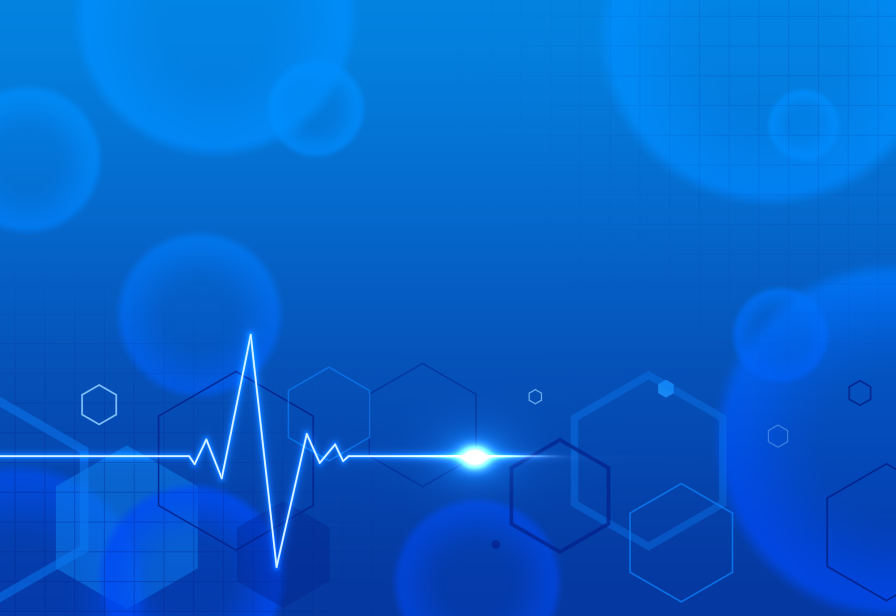
Reproduce this background procedurally as a Shadertoy shader.

```glsl
// A blue medical backdrop: soft-rimmed bubbles, a faint grid, hexagons,
// and a glowing pulse trace that ends in a lens flare.
// Layers are blended back to front; lengths are fractions of the height.

const vec3 NAVY = vec3(0.01, 0.13, 0.54);
const vec3 AZURE = vec3(0.04, 0.48, 0.96);
const vec3 PALE = vec3(0.55, 0.80, 1.00);
const float BASELINE = 0.2595;

// Vertical gradient, light at the top
vec3 backdrop(float y) {
    vec3 low = mix(vec3(0.02, 0.22, 0.63), vec3(0.02, 0.29, 0.70), smoothstep(0.0, 0.36, y));
    vec3 high = mix(low, vec3(0.02, 0.40, 0.79), smoothstep(0.25, 0.70, y));
    return mix(high, vec3(0.01, 0.51, 0.88), smoothstep(0.55, 1.02, y));
}

// Disc that is faint inside and bright towards its blurred rim
vec3 bubble(vec3 base, vec2 p, vec2 centre, float radius, float strength) {
    float d = length(p - centre);
    float blur = 0.004 + 0.045 * radius;
    float disc = 1.0 - smoothstep(radius - blur, radius + blur, d);
    float rim = 0.18 + 0.82 * smoothstep(0.35, 1.0, d / radius);
    vec3 tint = mix(vec3(0.0, 0.29, 0.96), vec3(0.0, 0.56, 1.0), smoothstep(0.1, 0.85, p.y));
    return mix(base, tint, disc * rim * strength);
}

// Signed distance to a hexagon with a corner at the top
float hexagon(vec2 p, vec2 centre, float radius) {
    vec2 q = abs(p - centre);
    return max(q.x, 0.5 * q.x + 0.866 * q.y) - 0.866 * radius;
}

float cover(float d, float pixel) {
    return 1.0 - smoothstep(-0.7 * pixel, 0.7 * pixel, d);
}

vec3 hexFill(vec3 base, vec2 p, vec2 centre, float radius, vec3 tint, float alpha, float pixel) {
    return mix(base, tint, alpha * cover(hexagon(p, centre, radius), pixel));
}

vec3 hexLine(vec3 base, vec2 p, vec2 centre, float radius, float halfWidth, vec3 tint, float alpha, float pixel) {
    float d = abs(hexagon(p, centre, radius)) - halfWidth;
    return mix(base, tint, alpha * cover(d, pixel));
}

float gridLines(vec2 p, float spacing, float pixel) {
    vec2 cell = abs(fract((p - vec2(0.0246, 0.0076)) / spacing + 0.5) - 0.5) * spacing;
    return cover(min(cell.x, cell.y) - 0.0008, pixel);
}

float segment(vec2 p, vec2 a, vec2 b) {
    vec2 ab = b - a;
    return length(p - a - ab * clamp(dot(p - a, ab) / dot(ab, ab), 0.0, 1.0));
}

// Distance to the heartbeat, whose knots are offsets from the baseline
float pulse(vec2 p) {
    vec2 knots[13] = vec2[13](
        vec2(-0.1, 0.0), vec2(0.307, 0.0), vec2(0.316, -0.013), vec2(0.335, 0.027),
        vec2(0.360, -0.036), vec2(0.407, 0.197), vec2(0.449, -0.180), vec2(0.498, 0.036),
        vec2(0.519, -0.011), vec2(0.544, 0.019), vec2(0.557, -0.008), vec2(0.566, 0.0),
        vec2(0.93, 0.0));
    float d = 1.0;
    for (int i = 0; i < 12; i++) d = min(d, segment(p, knots[i], knots[i + 1]));
    return d;
}

// Round core, wide halo and a thin horizontal streak
vec3 flare(vec2 q) {
    float core = exp(-dot(q * vec2(48.0, 62.0), q * vec2(48.0, 62.0)));
    float halo = exp(-length(q * vec2(0.8, 1.1)) * 42.0);
    float streak = exp(-abs(q.x) * 20.0 - abs(q.y) * 230.0);
    return vec3(1.0) * core * 1.3 + vec3(0.15, 0.65, 0.85) * halo + vec3(0.75, 0.9, 1.0) * streak;
}

void mainImage(out vec4 fragColor, in vec2 fragCoord) {
    vec2 p = fragCoord / iResolution.y;
    float pixel = 1.0 / iResolution.y;
    vec3 col = backdrop(p.y);

    // Bubbles, large ones first
    col = bubble(col, p, vec2(0.350, 0.975), 0.223, 0.75);
    col = bubble(col, p, vec2(1.250, 0.943), 0.269, 0.75);
    col = bubble(col, p, vec2(1.449, 0.284), 0.281, 0.75);
    col = bubble(col, p, vec2(0.030, 0.040), 0.200, 0.65);
    col = bubble(col, p, vec2(0.045, 0.741), 0.117, 0.70);
    col = bubble(col, p, vec2(0.324, 0.489), 0.131, 0.65);
    col = bubble(col, p, vec2(0.775, 0.055), 0.133, 0.60);
    col = bubble(col, p, vec2(0.513, 0.824), 0.077, 0.75);
    col = bubble(col, p, vec2(1.305, 0.797), 0.057, 0.75);
    col = bubble(col, p, vec2(1.267, 0.456), 0.076, 0.75);

    // Filled hexagons, with one bubble over the pale one
    col = hexFill(col, p, vec2(0.206, 0.144), 0.133, vec3(0.05, 0.52, 0.95), 0.50, pixel);
    col = bubble(col, p, vec2(0.3125, 0.0625), 0.148, 0.80);
    col = hexFill(col, p, vec2(0.460, 0.100), 0.087, NAVY, 0.38, pixel);
    col = hexFill(col, p, vec2(1.081, 0.369), 0.0145, vec3(0.10, 0.56, 0.98), 0.90, pixel);
    col = mix(col, NAVY, 0.7 * cover(length(p - vec2(0.805, 0.116)) - 0.007, pixel));

    // Grid, strongest in the lower left and upper right
    float lowerLeft = 1.0 - smoothstep(0.15, 0.65, length(p * vec2(0.8, 1.0)));
    float upperRight = 1.0 - smoothstep(0.1, 0.75, length(p - vec2(1.4, 0.95)));
    col = mix(col, NAVY, gridLines(p, 0.0483, pixel) * (0.38 * lowerLeft + 0.15 * upperRight));

    // Outlined hexagons
    col = hexLine(col, p, vec2(-0.002, 0.189), 0.160, 0.0070, AZURE, 0.50, pixel);
    col = hexLine(col, p, vec2(1.053, 0.252), 0.139, 0.0060, AZURE, 0.38, pixel);
    col = hexLine(col, p, vec2(0.383, 0.252), 0.145, 0.0013, NAVY, 0.85, pixel);
    col = hexLine(col, p, vec2(0.686, 0.310), 0.100, 0.0012, NAVY, 0.55, pixel);
    col = hexLine(col, p, vec2(0.534, 0.328), 0.076, 0.0012, AZURE, 0.75, pixel);
    col = hexLine(col, p, vec2(0.909, 0.195), 0.091, 0.0030, NAVY, 0.75, pixel);
    col = hexLine(col, p, vec2(1.106, 0.119), 0.096, 0.0013, AZURE, 0.85, pixel);
    col = hexLine(col, p, vec2(1.439, 0.136), 0.111, 0.0014, NAVY, 0.90, pixel);
    col = hexLine(col, p, vec2(1.396, 0.362), 0.020, 0.0014, NAVY, 0.85, pixel);
    col = hexLine(col, p, vec2(1.263, 0.292), 0.018, 0.0010, PALE, 0.40, pixel);
    col = hexLine(col, p, vec2(0.869, 0.356), 0.0115, 0.0010, PALE, 0.75, pixel);
    col = hexLine(col, p, vec2(0.161, 0.343), 0.032, 0.0014, PALE, 0.90, pixel);

    // Pulse trace, fading out past the flare
    vec2 q = p - vec2(0.0, BASELINE);
    float d = pulse(q);
    float fade = 1.0 - smoothstep(0.78, 0.93, p.x);
    col += vec3(0.05, 0.30, 0.50) * exp(-d * 230.0) * fade;
    col = mix(col, vec3(0.86, 0.95, 1.0), cover(d - 0.0015, pixel) * fade);
    col += flare(q - vec2(0.771, -0.002));

    fragColor = vec4(clamp(col, 0.0, 1.0), 1.0);
}
```
